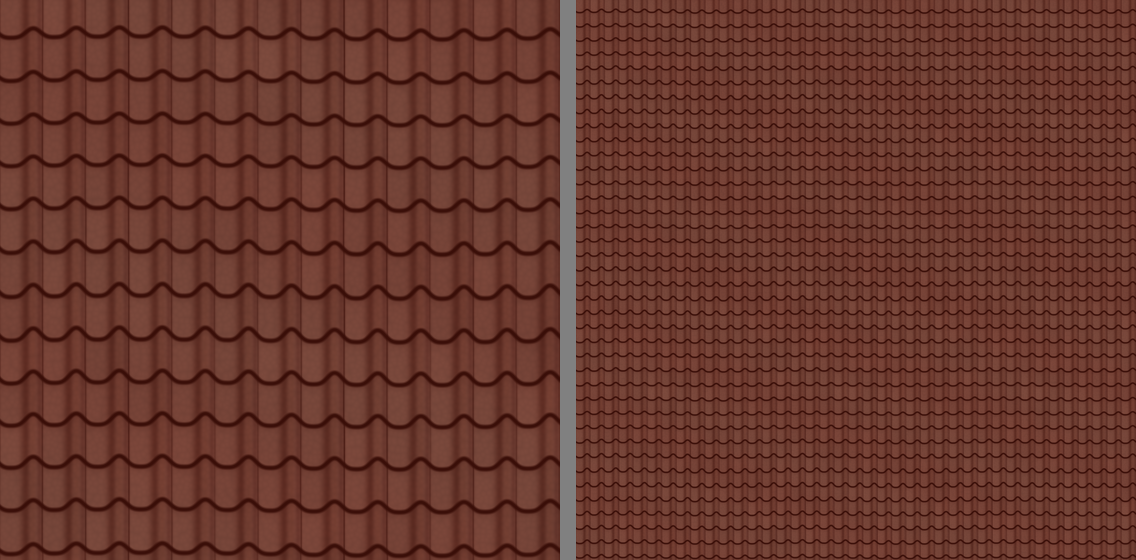
Left, the tile; right, the same tile 3 across and 3 down.
Reproduce this texture procedurally as a Shadertoy shader.

```glsl
const float TAU = 6.2831853;
const float COUNT = 13.0;         // tiles across and down
const float LIP_HEIGHT = 0.216;   // height of the lip in its row
const float WAVE_DEPTH = 0.12;    // swing of the lip, in tiles
const float CREST = 0.77;         // position of the roll in a tile
const float SEAM = 0.985;         // position of the side joint
const float LIP_HALF = 0.048;     // half width of the dark lip line
const float LIP_SOFT = 0.036;
const float SEAM_WIDTH = 0.022;
const float TONE_VARIATION = 0.05;
const float GRAIN_CELLS = 104.0;
const float GRAIN = 0.06;

const vec3 PAN = vec3(0.465, 0.270, 0.222);
const vec3 ROLL = vec3(0.440, 0.238, 0.188);
const vec3 FLANK = vec3(0.395, 0.202, 0.165);
const vec3 SHADE = vec3(0.350, 0.162, 0.125);
const vec3 GROOVE = vec3(0.270, 0.095, 0.068);
const vec3 LIP = vec3(0.220, 0.052, 0.028);

// Hash of a cell that wraps after the given count
float hash(vec2 cell, float period) {
    vec2 q = fract(mod(cell, period) * vec2(0.1031, 0.1137) + 0.173);
    q += dot(q, q.yx + 33.33);
    return fract((q.x + q.y) * q.x * 17.3);
}

// Wrapping cellular noise: distance to the nearest scattered point
float cellular(vec2 p, float period) {
    vec2 base = floor(p);
    float nearest = 2.0;
    for (int j = -1; j <= 1; j++)
    for (int i = -1; i <= 1; i++) {
        vec2 cell = base + vec2(i, j);
        vec2 point = vec2(hash(cell, period), hash(cell + 37.0, period));
        nearest = min(nearest, length(cell + point - p));
    }
    return nearest;
}

// Soft ridge repeating once per tile
float ridge(float x, float center, float width) {
    float d = (fract(x - center + 0.5) - 0.5) / width;
    return exp(-d * d);
}

void mainImage(out vec4 fragColor, in vec2 fragCoord) {
    vec2 uv = fragCoord / iResolution.xy;
    vec2 p = uv * COUNT;
    float pixel = COUNT / min(iResolution.x, iResolution.y);

    // Wavy lower edge of each row, with slow drift over the roof
    float angle = TAU * (p.x - CREST);
    float depth = WAVE_DEPTH * (1.0 + 0.15 * cos(TAU * (uv.y - 0.38)));
    float wave = cos(angle) + 0.2 * cos(2.0 * angle);
    float slope = depth * TAU * (sin(angle) + 0.4 * sin(2.0 * angle));
    float drift = 0.035 * sin(TAU * uv.x) + 0.02 * sin(TAU * 2.0 * uv.y);
    float height = p.y - LIP_HEIGHT - depth * wave - drift;
    float row = floor(height);
    float lipDistance = (height - round(height)) / sqrt(1.0 + slope * slope);

    // Rounded profile: flat pan, dark flank, lit roll
    vec3 color = PAN;
    color = mix(color, SHADE, 0.92 * ridge(p.x, 0.60, 0.12));
    color = mix(color, ROLL, 0.85 * ridge(p.x, CREST, 0.085));
    color = mix(color, FLANK, 0.90 * ridge(p.x, 0.92, 0.07));

    // Side joints of uneven strength
    float joint = round(p.x - SEAM);
    float shift = 0.02 * (hash(vec2(joint, row), COUNT) - 0.5);
    float strength = 0.25 + 0.45 * hash(vec2(joint, 5.0), COUNT)
                   + 0.20 * hash(vec2(joint, row + 3.0), COUNT);
    float seam = ridge(p.x, SEAM + shift, max(SEAM_WIDTH, 0.7 * pixel));
    color = mix(color, GROOVE, strength * seam);

    // Tone of each tile, broad weathering and fine grain
    vec2 tile = vec2(floor(p.x - SEAM), row);
    float tone = TONE_VARIATION * (hash(tile, COUNT) - 0.5);
    tone += 0.015 * sin(TAU * (2.0 * uv.x + uv.y)) * sin(TAU * (uv.x - 3.0 * uv.y));
    tone += GRAIN * (0.45 - cellular(uv * GRAIN_CELLS, GRAIN_CELLS));
    color *= 1.0 + tone;
    color.gb *= 1.0 + 0.025 * sin(TAU * (uv.x + 2.0 * uv.y));

    // Shadow cast under the lip, then the lip itself
    float shadow = lipDistance < 0.0 ? exp(lipDistance / 0.075) : 0.0;
    color = mix(color, GROOVE, 0.5 * shadow);
    float soft = max(LIP_SOFT, pixel);
    float lip = 1.0 - smoothstep(LIP_HALF - soft, LIP_HALF + soft, abs(lipDistance));
    color = mix(color, LIP, 0.97 * lip);

    fragColor = vec4(color, 1.0);
}
```
